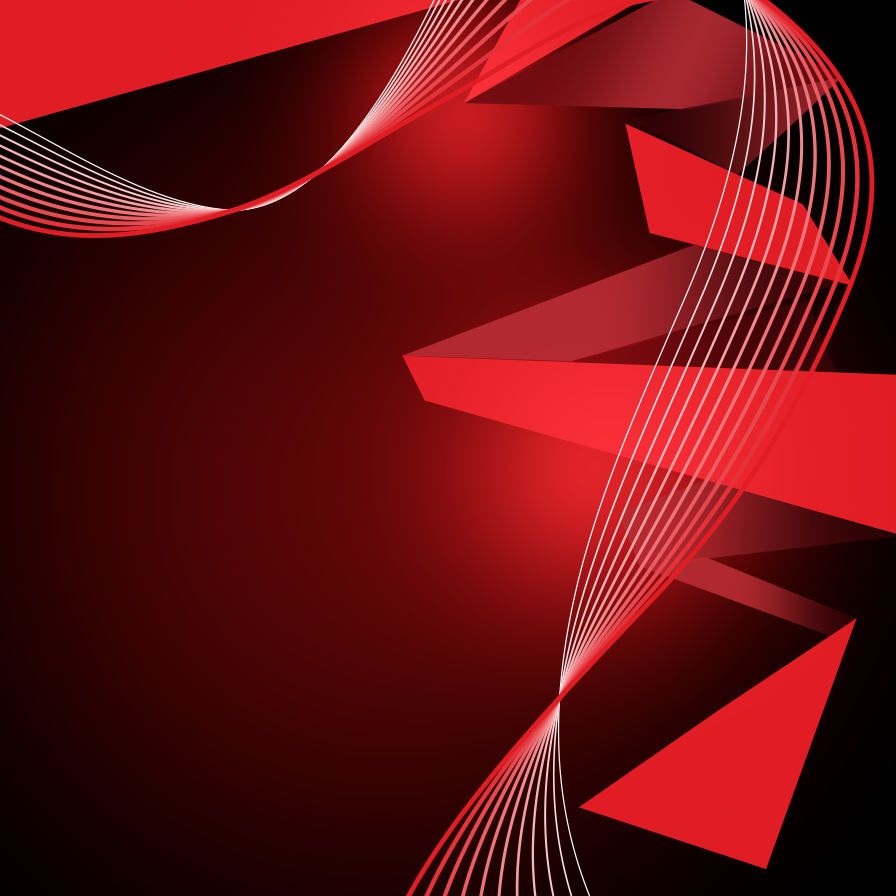
Reproduce this background procedurally as a WebGL 1 fragment shader.

```glsl
precision highp float;
uniform vec2 u_resolution;

#define RED vec3(0.88, 0.11, 0.14)
#define HOT vec3(1.0, 0.20, 0.24)
#define DUSK vec3(0.72, 0.17, 0.20)
#define SHADOW vec3(0.20, 0.01, 0.02)
#define WHITE vec3(1.0, 0.97, 0.97)
#define STRANDS 11
#define THIN 0.0007
#define THICK 0.0027

// Distance to the right of the line a-b
float edge(vec2 p, vec2 a, vec2 b) {
  vec2 along = normalize(b - a);
  vec2 rel = p - a;
  return rel.x * along.y - rel.y * along.x;
}

// Smooth coverage of a convex quad, corners clockwise
float quad(vec2 p, vec2 a, vec2 b, vec2 c, vec2 d, float px) {
  float inside = min(min(edge(p, a, b), edge(p, b, c)),
                     min(edge(p, c, d), edge(p, d, a)));
  return clamp(inside / px + 0.5, 0.0, 1.0);
}

// Hermite curve over four even knots: value and slope
vec2 spline(vec4 value, vec4 slope, float x, float spacing) {
  float s = x / spacing;
  vec4 k = s < 1.0 ? vec4(value.xy, slope.xy)
         : s < 2.0 ? vec4(value.yz, slope.yz)
                   : vec4(value.zw, slope.zw);
  float t = s - clamp(floor(s), 0.0, 2.0);
  k.zw *= spacing;
  float rise = k.y - k.x;
  float c2 = 3.0 * rise - 2.0 * k.z - k.w;
  float c3 = k.z + k.w - 2.0 * rise;
  return vec2(k.x + t * (k.z + t * (c2 + t * c3)),
              (k.z + t * (2.0 * c2 + 3.0 * t * c3)) / spacing);
}

// Strands blended from a thin white curve to a thick red one
vec3 ribbon(vec3 col, float across, vec2 white, vec2 red, float px) {
  for (int i = 0; i < STRANDS; i++) {
    float t = float(i) / float(STRANDS - 1);
    vec2 curve = mix(white, red, t);
    float dist = abs(across - curve.x) / sqrt(1.0 + curve.y * curve.y);
    float cover = clamp((mix(THIN, THICK, t) - dist) / px + 0.5, 0.0, 1.0);
    col = mix(col, mix(WHITE, RED, t), cover);
  }
  return col;
}

float glow(vec2 p, vec2 center, float spread) {
  vec2 d = p - center;
  return exp(-dot(d, d) / spread);
}

void main() {
  vec2 p = gl_FragCoord.xy / u_resolution;
  float px = 1.0 / min(u_resolution.x, u_resolution.y);

  // Dark backdrop with two glows
  float lights = 0.62 * glow(p, vec2(0.68, 0.48), 0.03)
               + 0.65 * glow(p, vec2(0.52, 0.885), 0.02);
  float ambient = 0.34 * (1.0 - smoothstep(0.05, 0.7, distance(p, vec2(0.42, 0.45))));
  float light = min(ambient + lights, 0.92);
  vec3 col = vec3(light, 0.18 * light * light, 0.21 * light * light);
  vec3 lit = mix(RED, HOT, min(1.3 * lights, 1.0));

  // Translucent upper folds
  float sheen = exp(-pow((p.x + 0.5 * (0.94 - p.y) - 0.77) / 0.09, 2.0));
  float cover = quad(p, vec2(0.518, 0.885), vec2(0.75, 1.01), vec2(0.94, 0.915), vec2(0.77, 0.878), px);
  col = mix(col, mix(vec3(0.42, 0.04, 0.06), DUSK, sheen), 0.9 * cover);
  cover = quad(p, vec2(0.703, 0.867), vec2(0.94, 0.914), vec2(0.882, 0.859), vec2(0.823, 0.805), px);
  col = mix(col, mix(SHADOW, DUSK, smoothstep(0.72, 0.96, p.x)), 0.85 * cover);

  // Translucent middle fold and its shaded underside
  cover = quad(p, vec2(0.638, 0.597), vec2(0.9, 0.665), vec2(0.935, 0.58), vec2(0.7, 0.55), px);
  col = mix(col, mix(vec3(0.5, 0.04, 0.06), SHADOW, smoothstep(0.65, 0.93, p.x)), cover);
  cover = quad(p, vec2(0.449, 0.603), vec2(0.775, 0.727), vec2(0.94, 0.684), vec2(0.638, 0.597), px);
  col = mix(col, mix(DUSK, SHADOW, smoothstep(0.66, 0.93, p.x)), 0.92 * cover);

  // Translucent lower folds
  cover = quad(p, vec2(0.69, 0.427), vec2(0.795, 0.467), vec2(1.0, 0.401), vec2(0.714, 0.368), px);
  col = mix(col, mix(DUSK, SHADOW, smoothstep(0.72, 0.98, p.x)), 0.85 * cover);
  cover = quad(p, vec2(0.714, 0.368), vec2(0.788, 0.378), vec2(0.956, 0.31), vec2(0.927, 0.29), px);
  col = mix(col, mix(DUSK, SHADOW, smoothstep(0.82, 0.95, p.x)), 0.9 * cover);

  // Solid red shards
  cover = quad(p, vec2(-0.1, 1.1), vec2(0.6, 1.1), vec2(0.512, 1.0), vec2(-0.1, 0.829), px);
  cover = max(cover, quad(p, vec2(0.518, 0.885), vec2(0.586, 1.01), vec2(0.73, 1.02), vec2(0.703, 0.993), px));
  cover = max(cover, quad(p, vec2(0.698, 0.862), vec2(0.896, 0.772), vec2(0.952, 0.681), vec2(0.725, 0.74), px));
  cover = max(cover, quad(p, vec2(0.449, 0.603), vec2(1.1, 0.578), vec2(1.1, 0.376), vec2(0.474, 0.553), px));
  cover = max(cover, quad(p, vec2(0.956, 0.31), vec2(0.855, 0.03), vec2(0.646, 0.099), vec2(0.8, 0.206), px));
  col = mix(col, lit, cover);

  // Ribbon: left sweep as height over x, right sweep as x over height
  if (p.x < 0.75) {
    vec2 white = spline(vec4(0.872, 0.766, 1.033, 1.39), vec4(-0.52, -0.1, 2.2, 0.0), p.x, 0.25);
    vec2 red = spline(vec4(0.757, 0.762, 0.891, 1.004), vec4(-0.4, 0.3, 0.55, 0.05), p.x, 0.25);
    col = ribbon(col, p.y, white, red, px);
  }
  vec2 white = spline(vec4(0.658, 0.641, 0.764, 0.831), vec4(-0.4, 0.22, 0.43, -0.1), p.y, 1.0 / 3.0);
  vec2 red = spline(vec4(0.456, 0.73, 0.943, 0.853), vec4(0.55, 0.95, 0.42, -1.3), p.y, 1.0 / 3.0);
  col = ribbon(col, p.x, white, red, px);

  gl_FragColor = vec4(col, 1.0);
}
```
